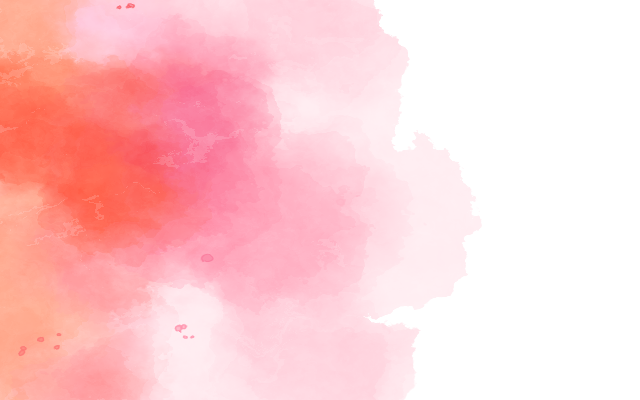
Write a WebGL 2 fragment shader that draws this background.

```glsl
#version 300 es
precision highp float;
// Watercolour wash: coral and rose pigment fading to blush on white paper.
// Elliptic pools are stacked over several noise-warped copies of the plane,
// so every pool gets torn, terraced borders. Lengths are canvas heights.

#define WARP 0.25      // raggedness of the borders
#define WARP_SCALE 5.0 // size of the largest ragged features
#define EDGE 0.0018    // width of a crisp border
#define MOTTLE 0.42    // tonal variation inside the pigment
#define TERRACES 9.0   // tonal steps per unit of noise
#define STREAK 0.16    // strength of the pale dry-brush marks
#define LAYERS 5

uniform vec2 u_resolution;
out vec4 fragColor;

const vec3 PAPER = vec3(1.0);
const vec3 MIST = vec3(1.0, 0.935, 0.95);
const vec3 BLUSH = vec3(1.0, 0.835, 0.875);
const vec3 LILAC = vec3(1.0, 0.82, 0.89);
const vec3 PINK = vec3(1.0, 0.71, 0.78);
const vec3 ROSE = vec3(1.0, 0.58, 0.68);
const vec3 MAGENTA = vec3(0.98, 0.49, 0.62);
const vec3 PEACH = vec3(1.0, 0.70, 0.60);
const vec3 SALMON = vec3(1.0, 0.66, 0.67);
const vec3 ORANGE = vec3(1.0, 0.55, 0.43);
const vec3 CORAL = vec3(0.99, 0.47, 0.46);
const vec3 VERMILION = vec3(1.0, 0.42, 0.33);
const vec3 CRIMSON = vec3(0.98, 0.39, 0.43);

vec2 warped[LAYERS];

float hash(vec2 p) {
  vec3 q = fract(vec3(p.xyx) * 0.1031);
  q += dot(q, q.yzx + 33.33);
  return fract((q.x + q.y) * q.z);
}

float noise(vec2 p) {
  vec2 i = floor(p), f = fract(p);
  f = f * f * (3.0 - 2.0 * f);
  return mix(mix(hash(i), hash(i + vec2(1, 0)), f.x),
             mix(hash(i + vec2(0, 1)), hash(i + vec2(1, 1)), f.x), f.y);
}

// Fractal noise centred on zero
float fbm(vec2 p) {
  float sum = 0.0, amp = 0.45;
  for (int i = 0; i < 6; i++) {
    sum += amp * (noise(p) - 0.5);
    p = mat2(1.6, 1.2, -1.2, 1.6) * p + 17.3;
    amp *= 0.58;
  }
  return sum;
}

// Rounds a tone down to steps with narrow, smooth risers
float terrace(float tone) {
  float t = tone * TERRACES;
  return (floor(t) + smoothstep(0.0, 0.12, fract(t))) / TERRACES;
}

// Coverage of one crisp, blunt lobe of the painted sheet
float lobe(vec2 q, vec2 centre, vec2 radius) {
  q = abs(q - centre) / radius;
  float d = pow(dot(q * q, q) + 1e-5, 1.0 / 3.0) - 1.0;
  return smoothstep(EDGE, -EDGE, d * min(radius.x, radius.y));
}

// A pool of pigment whose staggered borders cover a band of the given spread
vec3 wash(vec3 base, vec2 centre, vec2 radius, float spread, vec3 tint) {
  float cover = 0.0, n = float(LAYERS);
  for (int i = 0; i < LAYERS; i++) {
    float d = length((warped[i] - centre) / radius) - 1.0;
    d = d * min(radius.x, radius.y) + spread * (float(i) / (n - 1.0) - 0.5);
    float width = EDGE + (i % 2 == 0 ? 0.5 * spread : 0.0);
    cover += smoothstep(width, -width, d) / n;
  }
  return mix(base, tint, cover);
}

// A droplet with a darker rim
vec3 drop(vec3 base, vec2 p, vec2 centre, float radius, vec3 tint) {
  p += 0.012 * fbm(p * 40.0);
  float d = length((p - centre) * vec2(0.85, 1.1)) - radius;
  float rim = smoothstep(0.004, 0.0, abs(d + 0.002));
  return mix(base, tint, smoothstep(EDGE, -EDGE, d) * (0.55 + 0.35 * rim));
}

// Hashed flecks scattered around a centre
vec3 flecks(vec3 base, vec2 p, vec2 centre, vec3 tint) {
  for (float i = 0.0; i < 5.0; i++) {
    vec2 seed = centre * 91.0 + i * 7.3;
    vec2 offset = vec2(hash(seed), hash(seed + 4.7)) - 0.5;
    float radius = 0.003 + 0.006 * hash(seed + 9.1);
    base = drop(base, p, centre + offset * vec2(0.12, 0.06), radius, tint);
  }
  return base;
}

void main() {
  vec2 p = gl_FragCoord.xy / u_resolution.y;
  for (int i = 0; i < LAYERS; i++) {
    vec2 q = p * vec2(0.85, 1.2) * (WARP_SCALE + float(i)) + float(i) * 23.7;
    warped[i] = p + WARP * vec2(fbm(q), fbm(q + 51.9));
  }

  // Outer silhouette: a full left side, three lobes and a notch on the right
  vec2 torn = mix(p, warped[0], 0.8) + 0.05 * fbm(p * vec2(22.0, 30.0));
  float sheet = lobe(torn, vec2(0.0, 0.5), vec2(0.8, 1.2));
  sheet = max(sheet, lobe(torn, vec2(0.52, 0.81), vec2(0.47, 0.26)));
  sheet = max(sheet, lobe(torn, vec2(0.89, 0.47), vec2(0.31, 0.245)));
  sheet = max(sheet, lobe(torn, vec2(0.62, 0.08), vec2(0.42, 0.175)));
  sheet *= 1.0 - lobe(torn, vec2(1.02, 0.69), vec2(0.03, 0.06));

  // Pale pools
  vec3 col = wash(MIST, vec2(0.13, 0.5), vec2(0.47, 0.9), 0.1, BLUSH);
  col = wash(col, vec2(0.75, 0.92), vec2(0.22, 0.17), 0.1, BLUSH);
  col = wash(col, vec2(0.77, 0.1), vec2(0.21, 0.14), 0.08, BLUSH);
  col = wash(col, vec2(0.71, 0.43), vec2(0.23, 0.24), 0.18, BLUSH);
  col = wash(col, vec2(0.66, 0.43), vec2(0.22, 0.2), 0.14, PINK);
  col = wash(col, vec2(0.69, 0.73), vec2(0.12, 0.055), 0.05, MIST);

  // Warm left side
  col = wash(col, vec2(0.36, 0.82), vec2(0.22, 0.15), 0.1, PINK);
  col = wash(col, vec2(0.02, 0.87), vec2(0.21, 0.28), 0.12, PEACH);
  col = wash(col, vec2(0.02, 0.27), vec2(0.2, 0.36), 0.12, PEACH);
  col = wash(col, vec2(0.28, 0.34), vec2(0.18, 0.13), 0.08, SALMON);
  col = wash(col, vec2(0.25, 0.03), vec2(0.13, 0.09), 0.08, SALMON);
  col = wash(col, vec2(0.47, 0.14), vec2(0.12, 0.18), 0.06, MIST);
  col = wash(col, vec2(0.28, 0.94), vec2(0.11, 0.09), 0.05, LILAC);

  // Saturated heart
  col = wash(col, vec2(0.44, 0.59), vec2(0.2, 0.25), 0.12, ROSE);
  col = wash(col, vec2(0.06, 0.72), vec2(0.28, 0.15), 0.1, ORANGE);
  col = wash(col, vec2(0.31, 0.6), vec2(0.19, 0.22), 0.07, CORAL);
  col = wash(col, vec2(0.49, 0.67), vec2(0.11, 0.16), 0.09, MAGENTA);
  col = wash(col, vec2(0.05, 0.66), vec2(0.17, 0.09), 0.08, VERMILION);
  col = wash(col, vec2(0.23, 0.51), vec2(0.11, 0.13), 0.09, VERMILION);
  col = wash(col, vec2(0.36, 0.61), vec2(0.06, 0.04), 0.05, CRIMSON);

  // Terraced mottling, then thin pale dry-brush marks
  float tone = terrace(fbm(warped[1] * 7.0)) + 0.3 * fbm(p * 40.0);
  tone += 0.7 * terrace(fbm(warped[3] * vec2(9.0, 15.0)));
  col = pow(col, vec3(1.0 + MOTTLE * tone));
  float streak = fbm(warped[2] * vec2(6.0, 19.0) + 8.0);
  col = mix(col, MIST, STREAK * smoothstep(0.19, 0.2, streak));

  // Splashes
  col = drop(col, p, vec2(0.518, 0.354), 0.013, MAGENTA);
  col = drop(col, p, vec2(0.852, 0.496), 0.01, PINK);
  col = flecks(col, p, vec2(0.47, 0.18), ROSE);
  col = flecks(col, p, vec2(0.09, 0.145), CORAL);
  col = flecks(col, p, vec2(0.27, 0.995), CRIMSON);
  fragColor = vec4(mix(PAPER, col, sheet), 1.0);
}
```
